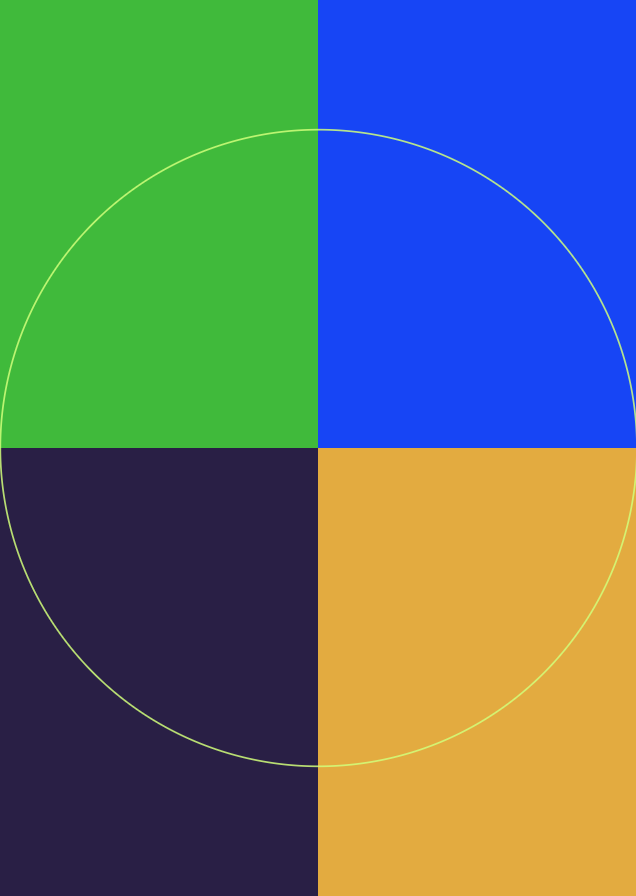
A WebGL 2 fragment shader for this background:

```glsl
#version 300 es
precision highp float;
// Four flat colour quadrants crossed by a thin pale circle spanning the width.

uniform vec2 u_resolution;
out vec4 fragColor;

const vec3 GREEN = vec3(0.25, 0.73, 0.23);
const vec3 BLUE = vec3(0.09, 0.27, 0.96);
const vec3 VIOLET = vec3(0.16, 0.12, 0.27);
const vec3 OCHRE = vec3(0.89, 0.67, 0.25);
const vec3 LIME = vec3(0.82, 1.0, 0.48);

// Coverage of the positive side of an edge, softened over one pixel.
float coverage(float dist, float pixel) {
    return clamp(dist / pixel + 0.5, 0.0, 1.0);
}

// Signed distance to a ring, positive inside its stroke.
float ring(vec2 p, vec2 center, float radius, float halfWidth) {
    return halfWidth - abs(length(p - center) - radius);
}

// Four colours meeting at the origin.
vec3 quadrants(vec2 p, float pixel) {
    float right = coverage(p.x, pixel);
    float upper = coverage(p.y, pixel);
    return mix(mix(VIOLET, OCHRE, right), mix(GREEN, BLUE, right), upper);
}

void main() {
    // Centred coordinates, with the canvas width as one unit.
    float pixel = 1.0 / u_resolution.x;
    vec2 p = (gl_FragCoord.xy - 0.5 * u_resolution) * pixel;

    vec3 color = quadrants(p, pixel);

    // Thin circle, slightly translucent.
    float stroke = ring(p, vec2(0.001, 0.0), 0.5005, 0.00135);
    color = mix(color, LIME, 0.85 * coverage(stroke, pixel));

    fragColor = vec4(color, 1.0);
}
```
